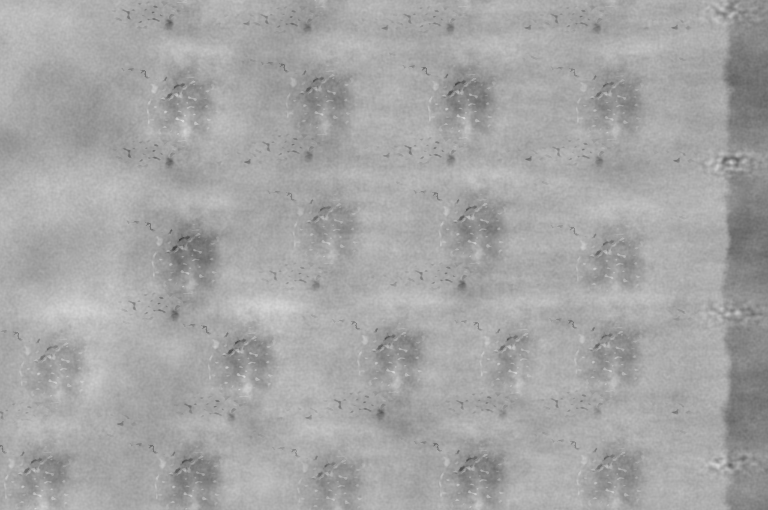
This texture is drawn by a WebGL 1 fragment shader. Its source:

```glsl
precision highp float;
// Grey weathered concrete: soft clouds and grain carry a stamped scar motif
// in staggered rows, five low and four high, over horizontal trowel streaks.
// Overlapping stamps share local noise; a dark worn strip closes the right.

uniform vec2 u_resolution;

vec2 gradientAt(vec2 cell) {
  vec2 h = vec2(dot(cell, vec2(127.1, 311.7)), dot(cell, vec2(269.5, 183.3)));
  return fract(sin(h) * 43758.5) * 2.0 - 1.0;
}

float gradientNoise(vec2 p) {
  vec2 i = floor(p), f = fract(p);
  vec2 u = f * f * f * (f * (f * 6.0 - 15.0) + 10.0);
  float a = dot(gradientAt(i), f);
  float b = dot(gradientAt(i + vec2(1.0, 0.0)), f - vec2(1.0, 0.0));
  float c = dot(gradientAt(i + vec2(0.0, 1.0)), f - vec2(0.0, 1.0));
  float d = dot(gradientAt(i + 1.0), f - 1.0);
  return mix(mix(a, b, u.x), mix(c, d, u.x), u.y);
}

float fbm(vec2 p) {
  float sum = 0.0, amp = 0.6;
  for (int k = 0; k < 4; k++) {
    sum += amp * gradientNoise(p);
    p = mat2(1.6, 1.2, -1.2, 1.6) * p + 3.7;
    amp *= 0.55;
  }
  return sum;
}

// Soft elliptical spot
float blob(vec2 p, vec2 centre, vec2 size) {
  vec2 d = (p - centre) / size;
  return exp(-dot(d, d));
}

float stroke(vec2 p, vec2 a, vec2 b, float width) {
  vec2 d = b - a;
  float h = clamp(dot(p - a, d) / dot(d, d), 0.0, 1.0);
  return 1.0 - smoothstep(0.3 * width, width + 0.002, length(p - a - d * h));
}

// Tone change of one scar, centred on its dark patch
float scar(vec2 q) {
  float rough = fbm(q * 34.0 + 5.3);
  float broad = fbm(q * 13.0 + 1.7);
  vec2 w = q + 0.035 * vec2(broad, rough);
  float fine = gradientNoise(q * vec2(85.0, 120.0));
  float tone = 0.08 * broad + 0.05 * rough;

  // Ragged patch, its darker right side, the tail and the pale bloom above
  float stain = 1.0 - smoothstep(0.03, 0.095, length(w * vec2(1.1, 0.9)));
  tone -= stain * (0.09 - 0.14 * rough);
  tone -= 0.07 * blob(w, vec2(0.035, 0.02), vec2(0.022, 0.045));
  tone -= 0.075 * blob(w, vec2(0.005, -0.125), vec2(0.07, 0.035));
  tone += 0.075 * blob(w, vec2(0.06, 0.125), vec2(0.09, 0.025));
  tone += 0.12 * blob(w, vec2(0.0, -0.04), vec2(0.011, 0.03));

  // Diagonal gouge with a pale lip, and broken hairline cracks
  float gaps = smoothstep(-0.25, 0.15, gradientNoise(q * 65.0 + 9.0));
  tone -= 0.2 * gaps * stroke(w, vec2(-0.045, 0.02), vec2(-0.015, 0.05), 0.005);
  tone += 0.12 * gaps * stroke(w, vec2(-0.035, 0.012), vec2(0.01, 0.055), 0.003);
  tone -= 0.17 * gaps * stroke(w, vec2(-0.125, 0.078), vec2(-0.05, 0.06), 0.002);
  tone += 0.1 * gaps * stroke(w, vec2(-0.065, 0.045), vec2(-0.07, -0.03), 0.003);

  // Rows of pits and light flecks inside the patch
  float pitArea = blob(q, vec2(-0.08, -0.085), vec2(0.05, 0.02))
    + blob(q, vec2(0.13, -0.1), vec2(0.05, 0.012))
    + blob(q, vec2(0.14, 0.1), vec2(0.025, 0.015));
  tone -= 0.28 * pitArea * smoothstep(0.12, 0.38, fine);
  tone -= 0.2 * blob(w, vec2(-0.04, -0.1), vec2(0.006, 0.012));
  return tone + 0.15 * stain * smoothstep(0.2, 0.45, -fine);
}

void main() {
  vec2 p = gl_FragCoord.xy / u_resolution.y;
  float right = u_resolution.x / u_resolution.y;

  // Clouds at the left give way to trowel streaks at the right
  float fade = smoothstep(0.1, 0.9, p.x);
  float base = 0.675 + mix(0.26, 0.09, fade) * fbm(p * 4.2 + 2.0);
  base += 0.08 * fade * fbm(p * vec2(6.0, 32.0));
  vec2 drift = p + 0.05 * vec2(fbm(p * 7.0), fbm(p * 7.0 + 8.0));
  base += 0.08 * blob(drift, vec2(0.11, 0.62), vec2(0.11, 0.07));
  base += 0.06 * blob(drift, vec2(0.04, 0.97), vec2(0.12, 0.08));
  base -= 0.09 * blob(drift, vec2(0.0, 0.71), vec2(0.05, 0.06));
  base -= 0.07 * blob(drift, vec2(0.17, 0.74), vec2(0.08, 0.06));
  base -= 0.07 * blob(drift, vec2(0.09, 0.47), vec2(0.08, 0.06));

  // Stamps from the top down and left to right; the second row bunches up
  float detail = 0.0;
  for (int r = 0; r < 5; r++) {
    float row = 4.0 - float(r);
    float bunch = exp(-2.0 * (row - 1.0) * (row - 1.0));
    for (int c = 0; c < 5; c++) {
      float col = 4.0 - float(c);
      float sag = 0.03 * (col - 1.5) * (col - 1.5) * exp(-2.0 * (row - 2.0) * (row - 2.0));
      vec2 centre = vec2(1.2 - (0.28 - 0.13 * bunch) * col - 0.03 * bunch * col * col,
                         0.05 + 0.25 * row - sag);
      vec2 q = p - centre + 0.008 * gradientAt(vec2(col, row));
      float reach = length((q + vec2(0.0, 0.015)) / vec2(0.2, 0.18));
      if (reach < 1.0 && (col < 3.5 || row < 1.5)) {
        float wear = 1.0 + 0.2 * gradientAt(vec2(row, col + 7.0)).x;
        detail = mix(detail, scar(q) * wear, 1.0 - smoothstep(0.68, 1.0, reach));
      }
    }
  }

  // Dark right strip, lighter and pitted at regular heights
  float ragged = p.x - right + 0.025 * fbm(p * vec2(18.0, 26.0));
  float strip = smoothstep(-0.092, -0.07, ragged);
  float y = mod(p.y + 0.0575, 0.295) - 0.1475;
  base -= strip * (0.17 - 0.05 * cos(6.2832 * y / 0.295) - 0.12 * fbm(p * 16.0));
  float chips = blob(vec2(p.x - right, y), vec2(-0.07, 0.0), vec2(0.06, 0.022));
  base += 0.4 * chips * gradientNoise(p * vec2(75.0, 95.0));

  // Fine grain
  float grain = 0.055 * gradientNoise(p * 170.0) + 0.035 * gradientNoise(p * 83.0);
  gl_FragColor = vec4(vec3(clamp(base + detail + grain, 0.22, 0.84)), 1.0);
}
```
